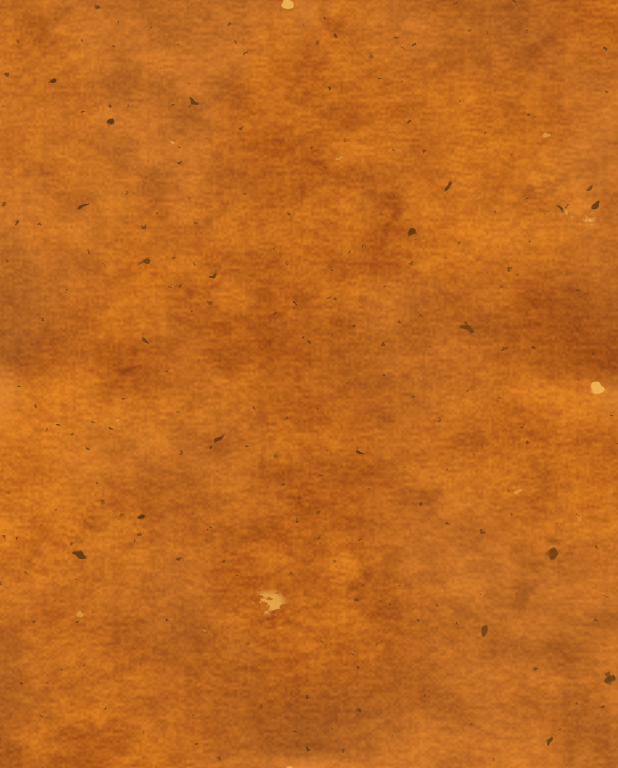
Reproduce this texture procedurally as a Shadertoy shader.

```glsl
// Aged amber parchment: mottled fibres, scorched seams, dark specks and pale flakes.
#define MOTTLE 1.25
#define GRAIN 0.50
#define FIBRE 0.50
#define SCORCH 0.60
#define BLOT_SHARE 0.42
#define FLECK_SHARE 0.34
#define AMBER vec3(0.82, 0.46, 0.12)
#define TAN vec3(0.80, 0.46, 0.155)
#define RUST vec3(0.64, 0.31, 0.08)
#define BROWN vec3(0.64, 0.345, 0.115)
#define SOOT vec3(0.27, 0.17, 0.06)
#define STRAW vec3(0.93, 0.70, 0.33)

float hash(vec2 p) {
    return fract(sin(dot(p, vec2(127.1, 311.7))) * 43758.5453);
}

float noise(vec2 p) {
    vec2 i = floor(p), f = fract(p);
    f = f * f * (3.0 - 2.0 * f);
    return mix(mix(hash(i), hash(i + vec2(1, 0)), f.x),
               mix(hash(i + vec2(0, 1)), hash(i + vec2(1, 1)), f.x), f.y);
}

float fbm(vec2 p) {
    float sum = 0.0, amp = 0.52;
    for (int i = 0; i < 5; i++) {
        sum += amp * noise(p);
        p = mat2(0.8, 0.6, -0.6, 0.8) * p * 2.03 + 17.3;
        amp *= 0.5;
    }
    return sum;
}

// Ragged spots scattered over a jittered grid; radius and softness in canvas units
float spots(vec2 p, float cells, float share, float radius, float soft, float seed) {
    vec2 ragged = vec2(noise(p * 0.9 / radius + seed), noise(p * 0.9 / radius - seed)) - 0.5;
    vec2 home = floor(p * cells);
    float cover = 0.0;
    for (int y = -1; y <= 1; y++) {
        for (int x = -1; x <= 1; x++) {
            vec2 id = home + vec2(x, y);
            if (hash(id + seed) > share) continue;
            vec2 jitter = vec2(hash(id + seed + 3.7), hash(id + seed + 8.1));
            vec2 d = p - (id + jitter) / cells + ragged * radius * 1.5;
            float turn = (hash(id + seed + 5.3) - 0.5) * 2.0;
            d = mat2(cos(turn), -sin(turn), sin(turn), cos(turn)) * d;
            d.y *= mix(1.0, 2.2, hash(id + seed + 2.9));
            float size = radius * mix(0.4, 1.0, hash(id + seed + 6.4));
            float spot = 1.0 - smoothstep(size - soft, size + soft, length(d));
            cover = max(cover, spot * mix(0.55, 1.0, hash(id + seed + 9.2)));
        }
    }
    return cover;
}

// Offset from the nearest seam point of a half-drop repeat
vec2 seamOffset(vec2 p, float width) {
    float row = floor(p.y * 2.0 + 0.5);
    float x = p.x - 0.5 * width * (1.0 - mod(row, 2.0));
    return vec2(x - width * floor(x / width + 0.5), p.y - 0.5 * row);
}

float bell(vec2 d) {
    return exp(-dot(d, d));
}

void mainImage(out vec4 fragColor, in vec2 fragCoord) {
    vec2 p = fragCoord / iResolution.y;
    vec2 seam = seamOffset(p, iResolution.x / iResolution.y);

    // Clouds, mottling, and fine sideways fibres
    float mottle = fbm(p * vec2(20.0, 26.0) + 4.0);
    float tone = 0.70 + 0.8 * (fbm(p * 3.0 + 9.0) - 0.5);
    tone += MOTTLE * (mottle - 0.5);
    tone += GRAIN * (noise(p * 290.0 + 31.0) - 0.5);
    tone += FIBRE * (noise(p * vec2(85.0, 230.0) + 57.0) - 0.5);

    // Scorched above each seam, glowing below it
    float above = smoothstep(-0.014, 0.03, seam.y + 0.03 * (fbm(p * 14.0) - 0.5));
    float scorch = bell((seam - vec2(-0.05, 0.07)) / vec2(0.15, 0.10));
    scorch += 0.9 * exp(-length(seam) / 0.045);
    tone -= SCORCH * above * scorch * (0.5 + mottle);
    float glow = (1.0 - above) * bell(seam / vec2(0.12, 0.06));
    tone += 0.3 * glow;

    // Soft stains
    float stain = spots(p, 7.0, 0.5, 0.028, 0.014, 21.0);
    tone -= 0.65 * stain * smoothstep(0.38, 0.62, fbm(p * 60.0));
    tone = clamp(tone, -0.5, 1.35);

    // Saturated and dull areas share one light-to-dark scale
    float dull = clamp(0.5 + 3.0 * (fbm(p * 5.0 + 40.0) - 0.5), 0.0, 1.0);
    vec3 color = mix(mix(RUST, BROWN, dull), mix(AMBER, TAN, dull), tone);
    float haze = (1.0 - above) * bell(seam / vec2(0.022, 0.05));
    color = mix(color, vec3(0.83, 0.52, 0.24), 0.4 * haze);

    // Dark blots and tiny flecks
    float blots = spots(p, 8.0, BLOT_SHARE, 0.0085, 0.0018, 63.0);
    float flecks = spots(p, 30.0, FLECK_SHARE, 0.0030, 0.0013, 11.0);
    color = mix(color, SOOT, 0.82 * blots);
    color = mix(color, SOOT, 0.60 * flecks);

    // Pale flakes: a crumbling patch, a chip at each seam, a few loose bits
    float crumbs = smoothstep(0.46, 0.60, fbm(p * vec2(75.0, 105.0)));
    float patchMask = bell((seam - vec2(-0.053, 0.215)) / vec2(0.024, 0.017));
    float rough = 0.008 * (noise(p * 140.0) - 0.5);
    float chip = 1.0 - smoothstep(0.005, 0.008, length(seam - vec2(-0.027, -0.006)) + rough);
    float bits = spots(p, 6.0, 0.2, 0.0055, 0.0015, 85.0);
    color = mix(color, STRAW, 0.75 * crumbs * smoothstep(0.2, 0.7, patchMask));
    color = mix(color, STRAW, max(0.95 * chip, 0.65 * bits));

    fragColor = vec4(clamp(color, 0.0, 1.0), 1.0);
}
```
